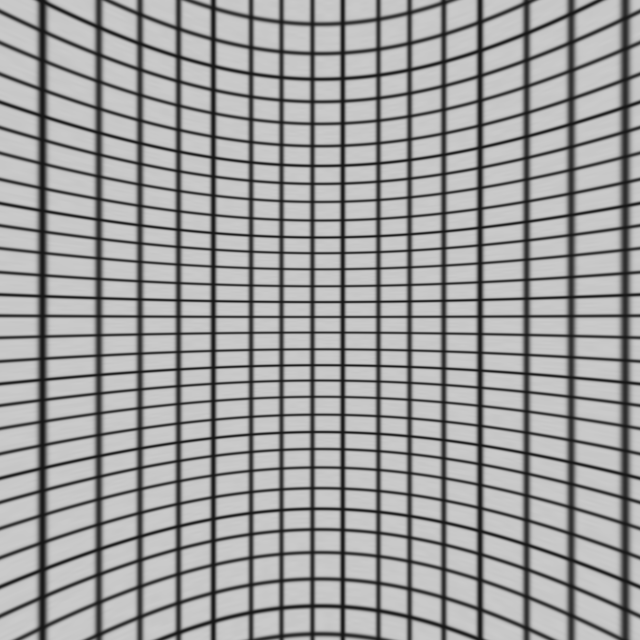
Write a Shadertoy shader that draws this pattern.

```glsl
const float PI = 3.14159265;
const vec3 PAPER = vec3(0.785);
const vec3 INK = vec3(0.08);

float hash(vec2 p) {
    vec3 q = fract(vec3(p.xyx) * 0.1031);
    q += dot(q, q.yzx + 33.33);
    return fract((q.x + q.y) * q.z);
}

float valueNoise(vec2 p) {
    vec2 cell = floor(p);
    vec2 t = fract(p);
    t = t * t * (3.0 - 2.0 * t);
    float low = mix(hash(cell), hash(cell + vec2(1.0, 0.0)), t.x);
    float high = mix(hash(cell + vec2(0.0, 1.0)), hash(cell + vec2(1.0)), t.x);
    return mix(low, high, t.y);
}

// Soft ink of four uneven lines that repeat once per unit
float lineInk(float coord, vec4 phases, vec4 strengths, float width) {
    float softWidth = max(width, 0.55 * fwidth(coord));
    float clear = 1.0;
    for (int i = 0; i < 4; i++) {
        float d = fract(coord - phases[i] + 0.5) - 0.5;
        float falloff = d / softWidth;
        clear *= 1.0 - strengths[i] * exp(-falloff * falloff);
    }
    return 1.0 - clear;
}

// Longitude and latitude seen by a camera with a right-angle view
vec2 sphereAngles(vec2 p) {
    return vec2(atan(p.x), atan(p.y / sqrt(1.0 + p.x * p.x)));
}

void mainImage(out vec4 fragColor, in vec2 fragCoord) {
    vec2 p = 2.0 * fragCoord / iResolution.xy - 1.0;
    vec2 angles = sphereAngles(p);
    vec2 grid = angles * vec2(8.0, 16.0) / PI;

    // Meridians and parallels
    float meridians = lineInk(grid.x, vec4(0.181, 0.460, 0.695, 0.940),
                              vec4(0.97, 0.84, 0.83, 0.86), 0.0200);
    float parallels = lineInk(grid.y, vec4(0.048, 0.285, 0.535, 0.800),
                              vec4(0.86, 0.94, 0.85, 0.83), 0.0200);
    float ink = 1.0 - (1.0 - meridians) * (1.0 - parallels);

    // Faint horizontal grain on the paper
    float grain = valueNoise(grid * vec2(14.0, 40.0)) - 0.5;
    vec3 color = mix(PAPER + 0.02 * grain, INK, ink);
    fragColor = vec4(color, 1.0);
}
```
